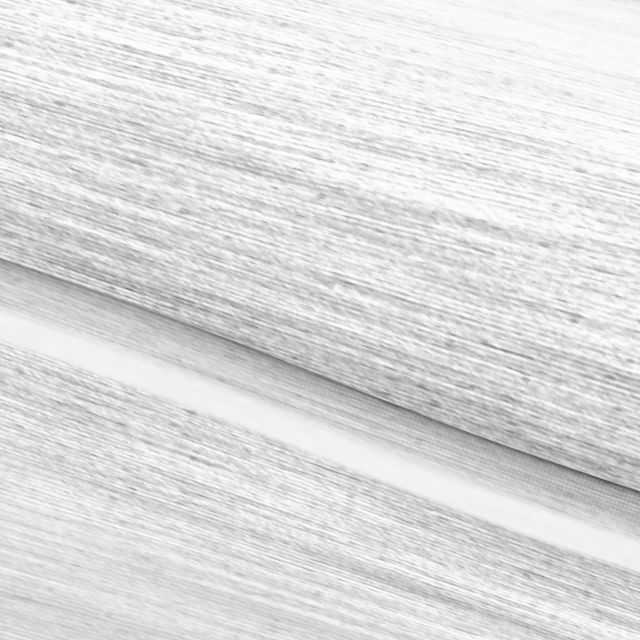
Give the GLSL for this texture, as a WebGL 2 fragment shader.

```glsl
#version 300 es
precision highp float;
// Draws pale woven fabric with slanting threads, rolled over a shaded fold.

uniform vec2 u_resolution;
out vec4 fragColor;

float hash(vec2 p) {
    vec3 q = fract(vec3(p.xyx) * 0.1031);
    q += dot(q, q.yzx + 33.33);
    return fract((q.x + q.y) * q.z);
}

// Value noise centred on zero
float noise(vec2 p) {
    vec2 i = floor(p), f = fract(p);
    f = f * f * (3.0 - 2.0 * f);
    float low = mix(hash(i), hash(i + vec2(1, 0)), f.x);
    float high = mix(hash(i + vec2(0, 1)), hash(i + vec2(1, 1)), f.x);
    return mix(low, high, f.y) - 0.5;
}

// Brightness variation of the yarns: p.x runs along them, p.y across
float weave(vec2 p, float focus) {
    p += 20.0;
    float across = p.y + 0.0014 * noise(p * vec2(14.0, 70.0));

    // Long streaks, from broad to narrow
    float streaks = 0.055 * noise(vec2(p.x * 1.1, across * 38.0))
                  + 0.10 * noise(vec2(p.x * 2.2, across * 115.0));
    float fine = 0.17 * noise(vec2(p.x * 5.0, across * 240.0));

    // Rounded yarns, with uneven depth
    float depth = 0.6 + noise(vec2(p.x * 4.0, across * 60.0));
    float yarns = 0.065 * depth * cos(6.2832 * across * 150.0);

    // Twisted fibres, grain and dark gaps
    float twist = 0.15 * noise(vec2(p.x * 110.0 + p.y * 190.0, across * 270.0));
    float grain = 0.06 * noise(vec2(p.x * 260.0, p.y * 210.0));
    float gap = noise(vec2(p.x * 38.0 + 7.0, across * 240.0));
    float gaps = -0.13 * smoothstep(0.25, 0.46, gap);

    return streaks * mix(0.6, 1.0, focus)
         + (fine + yarns + twist + grain + gaps) * focus;
}

// Upper roll, brightening with height above the fold
float rollTone(vec2 uv, float h) {
    float slope = mix(0.34, 0.24, smoothstep(0.0, 0.5, h));
    float focus = 1.0 - 0.75 * smoothstep(0.42, 0.72, h);
    float tone = 0.785 + 0.08 * smoothstep(0.0, 0.15, h)
                       + 0.115 * smoothstep(0.10, 0.62, h);
    tone -= 0.06 * exp(-h / 0.012);
    tone -= 0.25 * smoothstep(0.0, 0.03, uv.y - 1.0 + 0.25 * (uv.x - 0.93));
    return tone + weave(vec2(uv.x - 0.27 * uv.y, uv.y + slope * uv.x), focus);
}

// Lower sheet, with the shadow under the roll and a smooth bright ridge
float sheetTone(vec2 uv, float d) {
    float slope = mix(0.36, 0.28, smoothstep(0.1, 0.5, d));
    float focus = mix(0.45, 0.9, smoothstep(0.08, 0.15, d));
    focus *= 1.0 - 0.55 * smoothstep(0.24, 0.42, d);

    float tone = 0.845 + 0.04 * smoothstep(0.14, 0.32, d)
                       - 0.04 * smoothstep(0.38, 0.60, d);
    float side = mix(0.75, 1.15, uv.x);
    tone -= side * (0.19 * exp(-d / 0.035) + 0.26 * exp(-d / 0.006));

    vec2 thread = vec2(uv.x - 0.33 * uv.y, uv.y + slope * uv.x);
    tone += weave(thread, focus);

    // Fine crossed threads inside the shadow
    float grid = cos(thread.x * 900.0) + cos(d * 1050.0);
    tone += 0.018 * grid * uv.x * (1.0 - smoothstep(0.04, 0.08, d));

    float ridge = smoothstep(0.066, 0.090, d) * (1.0 - smoothstep(0.122, 0.134, d));
    float sheen = 0.955 + 0.02 * noise(thread * vec2(50.0, 100.0))
                        + 0.02 * noise(thread * vec2(8.0, 60.0));
    return mix(tone, sheen, 0.94 * ridge);
}

void main() {
    vec2 uv = gl_FragCoord.xy / u_resolution;
    float height = uv.y - (0.596 - 0.364 * uv.x + 0.005 * sin(uv.x * 6.2832));
    float edge = 1.0 / u_resolution.y;

    float roll = rollTone(uv, max(height, 0.0));
    float sheet = sheetTone(uv, max(-height, 0.0));
    float tone = mix(sheet, roll, smoothstep(-edge, edge, height));

    // Soft shoulder keeps highlights below pure white
    tone = min(tone, 0.93 + 0.07 * (1.0 - exp(-max(tone - 0.93, 0.0) / 0.07)));
    fragColor = vec4(vec3(clamp(tone, 0.0, 1.0)), 1.0);
}
```
